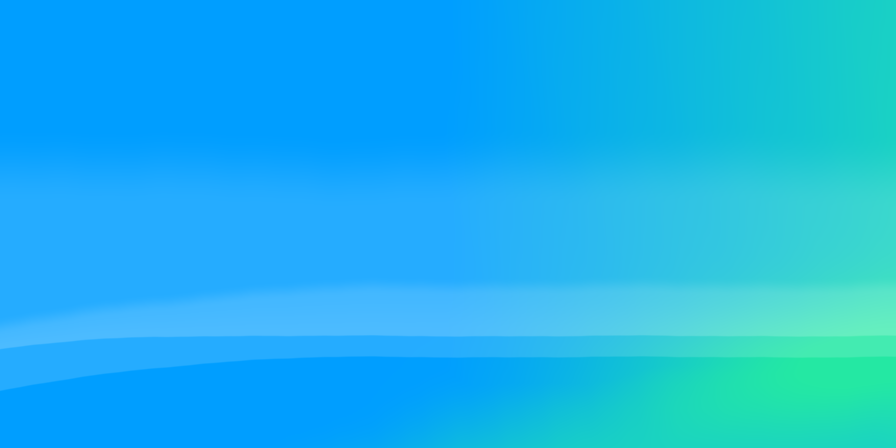
This background is drawn by a Shadertoy shader. Its source:

```glsl
const vec3 BLUE = vec3(0.0, 0.62, 1.0);
const vec3 TEAL = vec3(0.10, 0.82, 0.77);
const vec3 GREEN = vec3(0.14, 0.91, 0.64);

// Layered sines, roughly in -1..1
float ripple(float x, float phase) {
    float sum = 0.0;
    float amplitude = 0.5;
    float frequency = 19.0;
    for (int i = 0; i < 4; i++) {
        sum += amplitude * sin(frequency * x + phase);
        amplitude *= 0.55;
        frequency *= 2.3;
        phase += 1.7;
    }
    return sum;
}

// Curve that climbs from the left and levels out
float risingEdge(float x, float level, float drop, float reach) {
    float remaining = max(1.0 - x / reach, 0.0);
    return level - drop * remaining * remaining;
}

// Band with a crisp lower edge and a feathered upper edge
float veil(float y, float bottom, float top, float feather, float pixel) {
    float lower = smoothstep(bottom - pixel, bottom + pixel, y);
    return lower * (1.0 - smoothstep(top - feather, top + feather, y));
}

// Soft tilted elliptical glow
float glow(vec2 p, vec2 center, vec2 radius, float angle) {
    float c = cos(angle), s = sin(angle);
    vec2 d = p - center;
    d = vec2(c * d.x + s * d.y, c * d.y - s * d.x) / radius;
    return exp(-dot(d, d));
}

// Blue to teal sweep with a diagonal spill along the base
vec3 backdrop(vec2 uv) {
    float brush = ripple(uv.x * 2.0 + uv.y * 0.3, uv.y * 5.0);
    float sweep = clamp((uv.x - 0.50 + 0.006 * brush) / 0.5, 0.0, 1.0);
    float start = 0.27 + 1.3 * uv.y + 0.018 * ripple(uv.x, uv.y * 13.0);
    float spill = smoothstep(0.0, 0.48, uv.x - start);
    spill *= 1.0 - smoothstep(0.16, 0.42, uv.y);
    return mix(BLUE, TEAL, max(sweep, 0.95 * spill));
}

void mainImage(out vec4 fragColor, in vec2 fragCoord) {
    vec2 uv = fragCoord / iResolution.xy;
    float pixel = 1.0 / iResolution.y;
    vec3 color = backdrop(uv);

    // Green light at the lower right
    vec2 roughUv = uv + 0.006 * vec2(ripple(uv.y, 2.0), ripple(uv.x, 4.0));
    float light = glow(roughUv, vec2(0.98, 0.20), vec2(0.26, 0.145), 0.38);
    color = mix(color, GREEN, min(1.15 * light, 1.0));

    // Broad pale veil, then a narrower one over its base
    float wobble = ripple(uv.x, 0.6);
    float broadBottom = risingEdge(uv.x, 0.203, 0.076, 0.40) + 0.0018 * wobble;
    float broadTop = 0.625 + 0.012 * ripple(uv.x * 0.5, 1.0);
    float broad = veil(uv.y, broadBottom, broadTop, 0.085, pixel);

    float narrowBottom = risingEdge(uv.x, 0.250, 0.030, 0.22) + 0.0018 * wobble;
    float narrowTop = risingEdge(uv.x, 0.362, 0.090, 0.48) + 0.004 * wobble;
    float narrow = veil(uv.y, narrowBottom, narrowTop, 0.020, pixel);
    narrow *= 1.0 - 0.25 * smoothstep(narrowBottom, narrowTop, uv.y);

    color = mix(color, vec3(1.0), 0.145 * broad);
    color = mix(color, vec3(1.0), 0.18 * narrow);
    fragColor = vec4(color, 1.0);
}
```
